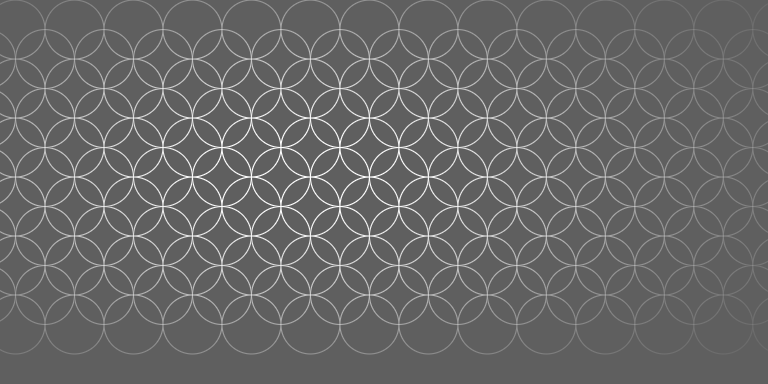
Give the GLSL for this pattern, as a Shadertoy shader.

```glsl
// Overlapping thin white rings on flat grey, forming four-petal flowers.
// Two square grids of touching rings, offset by one radius on both axes,
// are blended together and dimmed by a soft elliptical glow.

const float RADIUS = 0.0768;   // ring radius, in canvas heights

// Coverage of the nearest ring in a grid with a limited number of rows.
float ringGrid(vec2 p, vec2 firstCentre, float lastRow, float pixel) {
    vec2 cell = round((p - firstCentre) / (2.0 * RADIUS));
    cell.y = clamp(cell.y, 0.0, lastRow);
    vec2 fromCentre = p - firstCentre - cell * 2.0 * RADIUS;
    float edge = abs(length(fromCentre) - RADIUS);

    // Lines thinner than a pixel are dimmed in proportion
    float width = 0.003;
    return clamp((0.5 * width - edge) / pixel + 0.5, 0.0, min(1.0, width / pixel));
}

// Opacity of the lines: strongest left of centre, fading to the borders.
float glow(vec2 p) {
    vec2 d = (p - vec2(0.78, 0.545)) / vec2(1.22, 0.547);
    return min(1.0, 1.06 * exp(-1.7 * dot(d, d)));
}

void mainImage(out vec4 fragColor, in vec2 fragCoord) {
    float pixel = 1.0 / iResolution.y;
    vec2 p = fragCoord * pixel;

    // Six outer rows interleaved with five inner rows
    vec2 origin = vec2(0.194, 0.155);
    float opacity = glow(p);
    float outer = opacity * ringGrid(p, origin, 5.0, pixel);
    float inner = opacity * ringGrid(p, origin + RADIUS, 4.0, pixel);

    // Crossing translucent lines build up towards white
    float ink = 1.0 - (1.0 - outer) * (1.0 - inner);
    fragColor = vec4(mix(vec3(0.373), vec3(1.0), ink), 1.0);
}
```
